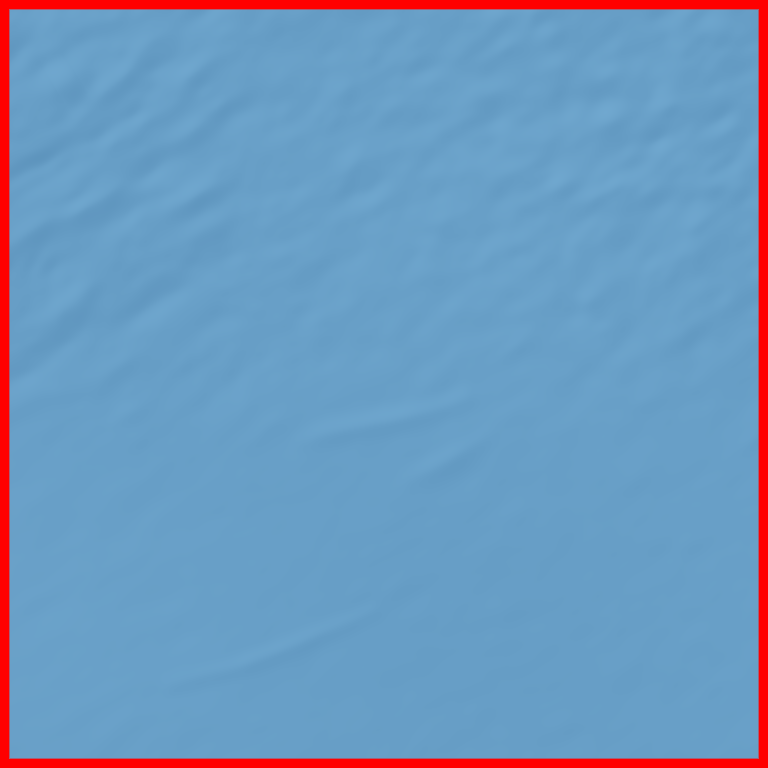
Give the GLSL for this texture, as a Shadertoy shader.

```glsl
const vec3 WATER_BLUE = vec3(0.408, 0.624, 0.780);
const vec3 RELIEF_TINT = vec3(0.95, 1.0, 0.92);
const vec3 FRAME_RED = vec3(1.0, 0.0, 0.0);
const float FRAME_WIDTH = 0.0122;

vec3 hash3(vec2 cell) {
    vec3 k = vec3(dot(cell, vec2(127.1, 311.7)),
                  dot(cell, vec2(269.5, 183.3)),
                  dot(cell, vec2(419.2, 371.9)));
    return fract(sin(k) * 43758.5453);
}

// Cellular noise: one soft bump or dent scattered in each cell
float cellBumps(vec2 p) {
    vec2 cell = floor(p);
    float sum = 0.0;
    for (int y = -1; y <= 1; y++) {
        for (int x = -1; x <= 1; x++) {
            vec2 id = cell + vec2(x, y);
            vec3 rnd = hash3(id);
            vec2 d = p - id - rnd.xy;
            sum += (rnd.z * 2.0 - 1.0) * exp(-4.5 * dot(d, d));
        }
    }
    return sum;
}

// Coordinates along and across a direction, for stretched grains
vec2 alongAcross(vec2 p, float angle) {
    vec2 dir = vec2(cos(angle), sin(angle));
    return vec2(dot(p, dir), dot(p, vec2(-dir.y, dir.x)));
}

vec2 sineWarp(vec2 p, float amount) {
    return p + amount * vec2(sin(p.y * 19.0 + 2.0 * sin(p.x * 9.0)),
                             sin(p.x * 17.0 + 2.0 * sin(p.y * 11.0)));
}

// Soft ridge along a line from a to b, fading at its ends
float ridge(vec2 p, vec2 a, vec2 b, float width) {
    vec2 ab = b - a;
    float t = clamp(dot(p - a, ab) / dot(ab, ab), 0.0, 1.0);
    float d = length(p - a - ab * t) / width;
    return exp(-d * d) * (0.4 + 2.4 * t * (1.0 - t));
}

float surfaceHeight(vec2 p) {
    vec2 q = sineWarp(p, 0.006);
    float streaks = cellBumps(alongAcross(q, 0.58) * vec2(11.0, 31.0));
    float ripples = cellBumps(alongAcross(q, 0.50) * vec2(21.0, 32.0) + 40.0);
    float fine = cellBumps(alongAcross(q, 0.65) * vec2(34.0, 56.0) + 90.0);

    // Long streaks at the left, short ripples at the right
    float side = smoothstep(0.15, 0.60, p.x);
    float grain = mix(streaks * 1.15, ripples * 0.8, side) + fine * 0.26;

    // Rough at the top, calm towards the bottom
    float rough = smoothstep(0.34, 0.78, p.y + 0.04 * sin(p.x * 7.0));
    float quietCentre = 1.0 - 0.35 * exp(-pow((p.x - 0.48) / 0.2, 2.0));
    float h = grain * mix(0.13, 0.85 * quietCentre, rough);

    // Isolated ridges and one bump in the corner
    h += 0.55 * ridge(q, vec2(0.40, 0.42), vec2(0.61, 0.485), 0.013);
    h += 0.50 * ridge(q, vec2(0.53, 0.38), vec2(0.64, 0.435), 0.014);
    h += 0.40 * ridge(q, vec2(0.22, 0.105), vec2(0.49, 0.20), 0.012);
    h += 1.10 * ridge(q, vec2(0.07, 0.885), vec2(0.10, 0.905), 0.021);
    return h;
}

// Slope towards the light, as brightness around zero
float reliefLight(vec2 p, vec2 lightDir, float reach) {
    vec2 e = lightDir * reach;
    return surfaceHeight(p - e) - surfaceHeight(p + e);
}

float frameMask(vec2 p, float width, float softness) {
    vec2 edge = min(p, 1.0 - p);
    return 1.0 - smoothstep(width - softness, width + softness, min(edge.x, edge.y));
}

void mainImage(out vec4 fragColor, in vec2 fragCoord) {
    vec2 uv = fragCoord / iResolution.xy;

    // Shaded surface with a faint broad change of tone
    float light = reliefLight(uv, normalize(vec2(-0.6, 0.8)), 0.0065);
    light = light / (1.0 + 0.6 * abs(light));
    float tone = 0.006 * sin(uv.x * 5.0 + 1.6) * sin(uv.y * 6.0 + 0.5);
    vec3 color = WATER_BLUE + RELIEF_TINT * (light * 0.062 + tone);

    // Frame
    float softness = max(0.0012, 0.75 / iResolution.y);
    color = mix(color, FRAME_RED, frameMask(uv, FRAME_WIDTH, softness));
    fragColor = vec4(color, 1.0);
}
```
